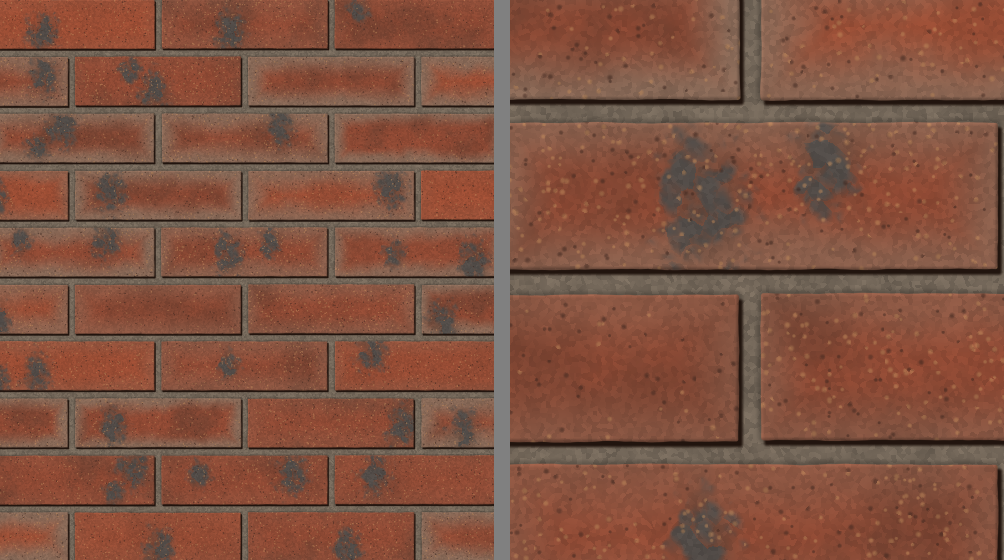
Left: the whole. Right: its middle third, enlarged.
Give the GLSL for this texture, as a WebGL 1 fragment shader.

```glsl
precision highp float;
// Running-bond wall of fired red bricks with ashen rims, blue-grey scorch spots and recessed mortar.
uniform vec2 u_resolution;

// Layout, in units of the canvas height, measured from the top left
const vec2 PITCH = vec2(0.3092, 0.1017);
const vec2 HALF_BRICK = vec2(0.1482, 0.0437);
const vec2 FIRST_CENTRE = vec2(0.1276, 0.0436);
const vec2 SHADOW_SHIFT = vec2(0.0021, 0.0029);
const float CORNER = 0.0015;
const float JITTER = 0.0012;
const float RIM_WIDTH = 0.036;
const float STAIN_SCALE = 85.0;
const float SPECK_SCALE = 230.0;
const float GRAIN_SCALE = 330.0;
// Colours
const vec3 RED = vec3(0.565, 0.29, 0.205);
const vec3 DEEP_RED = vec3(0.445, 0.255, 0.19);
const vec3 ORANGE = vec3(0.615, 0.305, 0.205);
const vec3 ASH = vec3(0.53, 0.41, 0.34);
const vec3 SCORCH = vec3(0.305, 0.295, 0.285);
const vec3 SOOT = vec3(0.36, 0.275, 0.23);
const vec3 TAN_SPECK = vec3(0.72, 0.52, 0.34);
const vec3 DARK_SPECK = vec3(0.24, 0.15, 0.12);
const vec3 MORTAR = vec3(0.465, 0.415, 0.36);
const vec3 SHADOW = vec3(0.13, 0.08, 0.055);

float hash(vec2 p) {
  p = fract(p * vec2(0.1031, 0.1137));
  p += dot(p, p.yx + 33.33);
  return fract((p.x + p.y) * p.x * 17.31);
}
vec2 hash2(vec2 p) { return vec2(hash(p + 11.7), hash(p + 71.3)); }

// Cellular noise: distance to the nearest point, and that point's random value
vec2 cellular(vec2 p) {
  vec2 nearest = vec2(9.0, 0.0);
  for (int k = 0; k < 9; k++) {
    float n = float(k);
    vec2 id = floor(p) + vec2(mod(n, 3.0), floor(n / 3.0 + 0.01)) - 1.0;
    float d = length(id + hash2(id) - p);
    if (d < nearest.x) nearest = vec2(d, hash(id + 5.1));
  }
  return nearest;
}
// Layered sines, roughly -1 to 1
float mottle(vec2 p) {
  float sum = 0.0;
  float amp = 0.5;
  for (int i = 0; i < 5; i++) {
    p = mat2(0.8, 0.6, -0.6, 0.8) * p * 1.75 + 1.9;
    sum += amp * sin(p.x + 1.4 * sin(p.y));
    amp *= 0.62;
  }
  return sum;
}
float box(vec2 p, vec2 halfSize) {
  vec2 d = abs(p) - halfSize + CORNER;
  return length(max(d, 0.0)) + min(max(d.x, d.y), 0.0) - CORNER;
}
// Soft cloud around a centre
float cloud(vec2 q, vec2 centre, vec2 spread) {
  vec2 v = (q - centre) / spread;
  return exp(-dot(v, v));
}

vec3 brickColour(vec2 q, vec2 id, float inside, float grain) {
  vec2 s = q + hash2(id + 3.0) * 40.0;
  float broad = mottle(s * 14.0);
  float fine = mottle(s * 60.0);
  // Fired body, from deep red to orange
  float tone = hash(id + 19.0);
  vec3 col = mix(RED, ORANGE, smoothstep(0.6, 0.95, tone));
  float burnt = smoothstep(-0.5, 1.1, broad + 0.35 * fine) * (1.0 - 0.85 * smoothstep(0.3, 0.95, tone));
  col = mix(col, DEEP_RED, burnt * 0.85);
  // Ashen rim, wide on some bricks and faint on others
  float fade = mix(0.12, 1.0, smoothstep(0.35, 0.65, hash(id + 41.0)));
  float width = RIM_WIDTH * (0.75 + 0.65 * hash(id + 47.0));
  float rim = 1.0 - smoothstep(0.0, width, inside + 0.008 * broad + 0.002 * fine);
  col = mix(col, ASH, fade * rim);
  // Scorch clusters: sooty haze with darker spots inside
  vec2 a = (hash2(id + 57.0) * 2.0 - 1.0) * HALF_BRICK * vec2(0.9, 0.6);
  vec2 b = (hash2(id + 83.0) * 2.0 - 1.0) * HALF_BRICK * vec2(0.9, 0.7);
  vec2 warped = q + 0.004 * vec2(fine, broad);
  float density = cloud(warped, a, vec2(0.027, 0.038)) * step(0.3, hash(id + 97.0));
  density = max(density, cloud(warped, b, vec2(0.02, 0.025)) * step(0.6, hash(id + 113.0)));
  vec2 spot = cellular(s * STAIN_SCALE + 0.4 * fine);
  float stain = smoothstep(-0.1, 0.5, density * (0.3 + 0.8 * spot.y) - spot.x * 0.65 + 0.1 * fine);
  col = mix(col, SOOT, 0.6 * smoothstep(0.1, 0.9, density + 0.2 * fine));
  col = mix(col, SCORCH, 0.9 * stain * smoothstep(0.02, 0.2, density));
  // Mineral specks of mixed size, and sandy grain
  vec2 speck = cellular(s * SPECK_SCALE);
  float size = 0.3 + 0.3 * fract(speck.y * 57.0);
  float dotMask = 1.0 - smoothstep(0.1, size, speck.x);
  float amount = mix(0.03, 0.17, hash(id + 131.0));
  col = mix(col, TAN_SPECK, dotMask * step(1.0 - amount, speck.y) * 0.5);
  col = mix(col, DARK_SPECK, dotMask * step(speck.y, 0.06) * 0.5);
  return col * (1.0 + 0.13 * (grain - 0.5) + 0.03 * fine);
}

void main() {
  float px = 1.0 / u_resolution.y;
  vec2 p = vec2(gl_FragCoord.x, u_resolution.y - gl_FragCoord.y) * px;
  // Brick cell, every other row moved by half a brick
  float row = floor((p.y - FIRST_CENTRE.y) / PITCH.y + 0.5);
  float start = FIRST_CENTRE.x + 0.5 * PITCH.x * mod(row, 2.0);
  float column = floor((p.x - start) / PITCH.x + 0.5);
  vec2 id = vec2(column, row) + 20.0;
  vec2 q = p - vec2(start, FIRST_CENTRE.y) - vec2(column, row) * PITCH;
  q += (hash2(id) - 0.5) * JITTER;
  float d = box(q, HALF_BRICK) + 0.0005 * mottle(p * 45.0);
  float grain = cellular(p * GRAIN_SCALE).y;
  // Mortar with the shadow thrown to the lower right
  vec3 mortar = MORTAR * (0.97 + 0.18 * (grain - 0.5) + 0.05 * mottle(p * 70.0));
  mortar *= 0.8 + 0.2 * smoothstep(0.0, 0.004, d);
  mortar = mix(SHADOW, mortar, smoothstep(-0.0012, 0.0016, box(q - SHADOW_SHIFT, HALF_BRICK)));
  // Brick face with lit upper left and dim lower right edges
  vec3 face = brickColour(q, id, -d, grain);
  vec2 lit = smoothstep(vec2(0.0), vec2(0.0025), q + HALF_BRICK);
  vec2 dim = smoothstep(vec2(0.0), vec2(0.0025), HALF_BRICK - q);
  face *= 1.0 + 0.13 * (1.0 - lit.x * lit.y) - 0.25 * (1.0 - dim.x * dim.y);
  gl_FragColor = vec4(mix(face, mortar, smoothstep(-0.7 * px, 0.7 * px, d)), 1.0);
}
```
